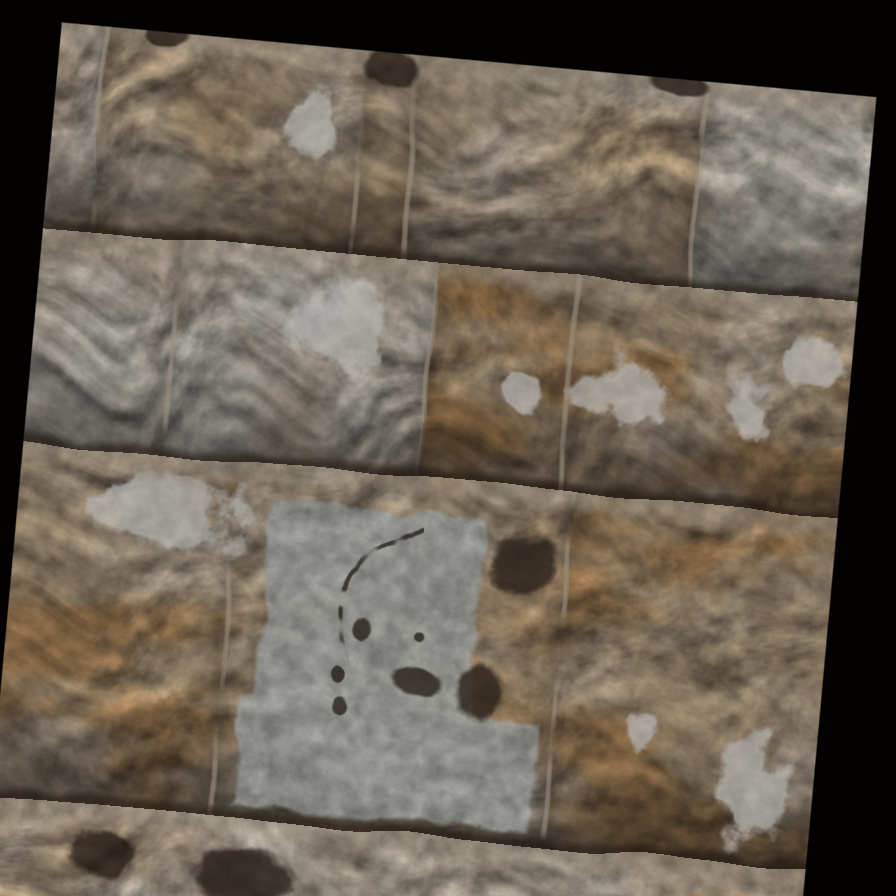
Give the GLSL for this texture, as a Shadertoy shader.

```glsl
const vec2 WALL_CORNER = vec2(0.069, 0.975);
const float WALL_WIDTH = 0.913;
const float WALL_TILT = 0.0915;
const float JOINT_WIDTH = 0.0032;
const float EDGE_WOBBLE = 0.009;
const float RELIEF = 1.25;

const vec3 BACKDROP = vec3(0.006, 0.0, 0.0);
const vec3 BROWN = vec3(0.455, 0.400, 0.325);
const vec3 SLATE = vec3(0.525, 0.515, 0.490);
const vec3 OCHRE = vec3(0.430, 0.310, 0.185);
const vec3 MORTAR = vec3(0.600, 0.560, 0.490);
const vec3 PLASTER = vec3(0.690, 0.685, 0.670);
const vec3 SLAB = vec3(0.555, 0.565, 0.550);
const vec3 SHADOW = vec3(0.130, 0.100, 0.075);

// Course tops, upright joints per course, and greyness per stone
const float COURSE[5] = float[](0.0, 0.230, 0.469, 0.867, 1.20);
const vec4 JOINTS[4] = vec4[](
    vec4(0.052, 0.346, 0.400, 0.724), vec4(0.159, 0.443, 0.600, 9.0),
    vec4(0.243, 0.617, 9.0, 9.0), vec4(0.432, 9.0, 9.0, 9.0));
const float GREYNESS[20] = float[](
    0.7, 0.25, 0.1, 0.3, 0.85,   0.75, 0.85, 0.05, 0.1, 0.0,
    0.1, 0.35, 0.1, 0.0, 0.0,    0.6, 0.4, 0.0, 0.0, 0.0);

// Ragged spots as centre and radii
const vec4 PATCHES[9] = vec4[](
    vec4(0.160, 0.538, 0.080, 0.042), vec4(0.292, 0.092, 0.025, 0.032),
    vec4(0.338, 0.310, 0.060, 0.045), vec4(0.656, 0.353, 0.043, 0.038),
    vec4(0.800, 0.360, 0.036, 0.030), vec4(0.867, 0.300, 0.032, 0.024),
    vec4(0.845, 0.774, 0.032, 0.064), vec4(0.717, 0.733, 0.021, 0.023),
    vec4(0.550, 0.370, 0.019, 0.019));
const vec4 PITS[12] = vec4[](
    vec4(0.121, 0.005, 0.024, 0.012), vec4(0.371, 0.016, 0.026, 0.021),
    vec4(0.690, 0.006, 0.032, 0.012), vec4(0.396, 0.645, 0.012, 0.012),
    vec4(0.461, 0.695, 0.025, 0.014), vec4(0.378, 0.734, 0.010, 0.010),
    vec4(0.464, 0.648, 0.008, 0.008), vec4(0.372, 0.697, 0.008, 0.008),
    vec4(0.534, 0.698, 0.026, 0.030), vec4(0.569, 0.550, 0.030, 0.038),
    vec4(0.127, 0.925, 0.040, 0.026), vec4(0.284, 0.930, 0.048, 0.028));

float hash(vec2 p) {
    p = fract(p * vec2(0.1031, 0.1137));
    p += dot(p, p.yx + 33.33);
    return fract((p.x + p.y) * p.x * 7.31);
}

float noise(vec2 p) {
    vec2 i = floor(p), f = fract(p);
    f = f * f * (3.0 - 2.0 * f);
    return mix(mix(hash(i), hash(i + vec2(1, 0)), f.x),
               mix(hash(i + vec2(0, 1)), hash(i + vec2(1, 1)), f.x), f.y);
}

float fbm(vec2 p) {
    float sum = 0.0, gain = 0.5;
    for (int i = 0; i < 5; i++) {
        sum += gain * noise(p);
        p = mat2(1.6, 1.2, -1.2, 1.6) * p + 17.3;
        gain *= 0.5;
    }
    return sum;
}

float rockHeight(vec2 p) {
    return fbm(p * vec2(15.0, 24.0) + 1.5 * noise(p * 9.0) + 40.0);
}

float spot(vec2 p, vec4 s, float ragged) {
    return 1.0 - smoothstep(0.82, 1.18, length((p - s.xy) / s.zw) + ragged);
}

float box(vec2 p, vec2 lo, vec2 hi) {
    vec2 d = max(lo - p, p - hi);
    return max(d.x, d.y);
}

void mainImage(out vec4 fragColor, in vec2 fragCoord) {
    // Tilted wall space, y runs down
    vec2 d = (fragCoord / iResolution.xy - WALL_CORNER) * vec2(1, -1);
    float c = cos(WALL_TILT), s = sin(WALL_TILT);
    vec2 wall = vec2(c * d.x + s * d.y, c * d.y - s * d.x);
    vec2 p = wall + EDGE_WOBBLE * (vec2(noise(wall * 17.0), noise(wall * 15.0 + 50.0)) - 0.5);

    // Find the stone
    int row = 0, col = 0;
    for (int i = 1; i < 4; i++) if (p.y > COURSE[i]) row = i;
    float left = -0.1, right = WALL_WIDTH + 0.1;
    for (int i = 0; i < 4; i++) {
        float joint = JOINTS[row][i];
        if (p.x > joint) { left = joint; col = i + 1; }
        else right = min(right, joint);
    }
    float top = p.y - COURSE[row], bottom = COURSE[row + 1] - p.y;
    float side = min(p.x - left, right - p.x);
    float grey = GREYNESS[row * 5 + col];

    // Stone colour and stains
    float grain = fbm(p * 65.0 + 9.0), cloud = fbm(p * 10.0 + float(row * 7 + col * 3));
    vec3 color = mix(BROWN, SLATE, clamp(grey + (cloud - 0.48) * 1.3, 0.0, 1.0));
    float stain = smoothstep(0.43, 0.68, fbm(p * vec2(6.0, 12.0) + 80.0));
    color = mix(color, OCHRE, stain * (1.0 - grey) * (row == 0 ? 0.2 : 0.75));

    // Rough relief, lit from above
    float slope = rockHeight(p + vec2(0.002, 0.007)) - rockHeight(p - vec2(0.002, 0.007));
    float light = 1.0 + RELIEF * slope + 0.5 * (grain - 0.48);
    light *= mix(0.68, 1.08, smoothstep(0.0, 0.13, bottom));
    light *= mix(0.86, 1.0, smoothstep(0.0, 0.025, side));
    color *= light;

    // Worn plaster, the smooth slab and its crack
    float ragged = (fbm(p * 28.0) - 0.48) * 1.7;
    for (int i = 0; i < 9; i++)
        color = mix(color, PLASTER * (0.9 + 0.2 * grain), 0.8 * spot(p, PATCHES[i], ragged));
    float slab = min(box(p, vec2(0.285, 0.510), vec2(0.525, 0.850)),
                     box(p, vec2(0.268, 0.730), vec2(0.600, 0.852))) + 0.012 * ragged;
    color = mix(color, SLAB * (1.0 + 0.45 * (grain - 0.48) + 0.35 * slope),
                0.92 * (1.0 - smoothstep(-0.004, 0.004, slab)));
    vec2 arc = p - vec2(0.470, 0.630);
    float crack = 1.0 - smoothstep(0.001, 0.004, abs(length(arc) - 0.102 + 0.006 * ragged));
    crack *= step(arc.x, -0.015) * step(arc.y, 0.06) * smoothstep(0.3, 0.6, noise(p * 70.0));
    color = mix(color, SHADOW, 0.75 * crack);

    // Mortar and the shade below each course
    float ledge = 1.0 - smoothstep(0.008, 0.032, top + 0.012 * ragged);
    color = mix(color, MORTAR * (0.75 + 0.4 * grain), 0.6 * ledge);
    float seam = 1.0 - smoothstep(0.3 * JOINT_WIDTH, 1.4 * JOINT_WIDTH, side);
    color = mix(color, MORTAR, 0.65 * seam * smoothstep(0.2, 0.6, noise(p * 24.0)));
    float gap = 1.0 - smoothstep(0.002, 0.016, bottom + 0.006 * ragged);
    color = mix(color, SHADOW, 0.65 * gap);
    for (int i = 0; i < 12; i++)
        color = mix(color, SHADOW, 0.75 * spot(p, PITS[i], 0.6 * ragged));

    // Smooth outline against the backdrop
    float outline = max(max(-wall.x, wall.x - WALL_WIDTH), -wall.y);
    float px = 1.0 / iResolution.y;
    color = mix(color, BACKDROP, smoothstep(-px, px, outline));
    fragColor = vec4(clamp(color, 0.0, 1.0), 1.0);
}
```
